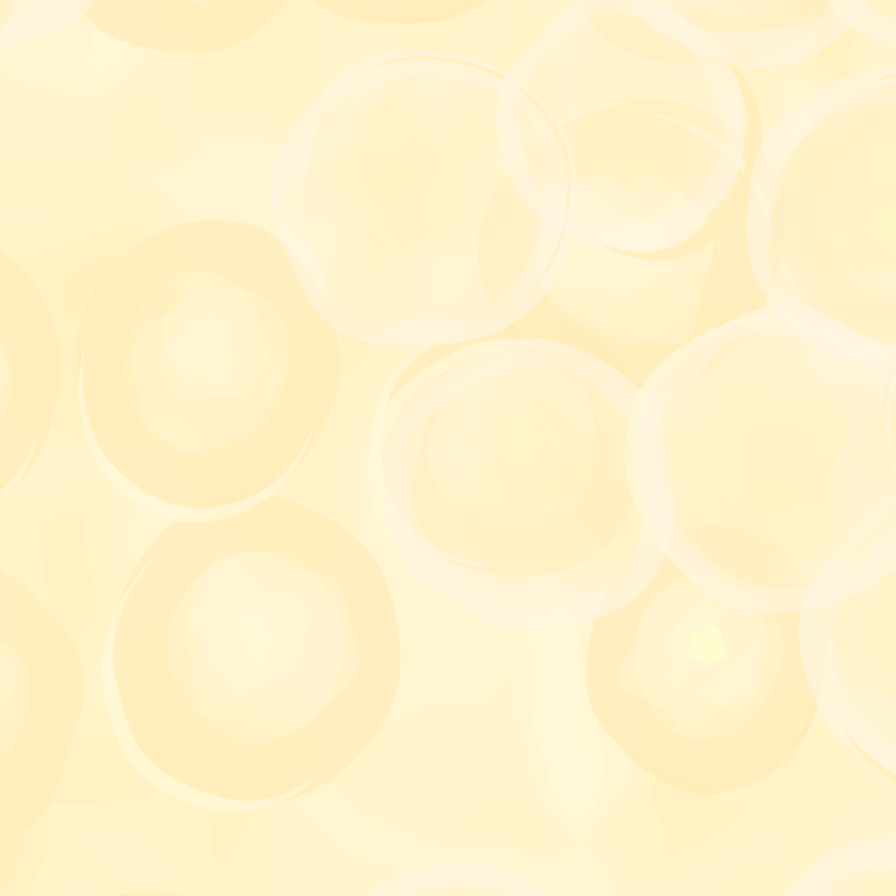
Give the GLSL for this background, as a WebGL 2 fragment shader.

```glsl
#version 300 es
precision highp float;

uniform vec2 u_resolution;
out vec4 fragColor;

const vec3 DEEP_CREAM = vec3(1.0, 0.943, 0.74);
const vec3 MID_CREAM = vec3(1.0, 0.957, 0.80);
const vec3 PALE_CREAM = vec3(1.0, 0.973, 0.86);
const vec3 AMBER = vec3(1.0, 0.925, 0.715);
const vec3 BLUSH = vec3(1.0, 0.962, 0.89);
const vec3 LEMON = vec3(0.99, 1.0, 0.81);

const float CELL = 0.3;
const int CELLS = 5;

vec2 hash2(vec2 p) {
    vec2 q = vec2(dot(p, vec2(127.1, 311.7)), dot(p, vec2(269.5, 183.3)));
    return fract(sin(q) * 43758.5453);
}

float cornerSlope(vec2 corner, vec2 offset) {
    return dot(hash2(corner) * 2.0 - 1.0, offset);
}

float gradientNoise(vec2 p) {
    vec2 i = floor(p);
    vec2 f = p - i;
    vec2 u = f * f * f * (f * (f * 6.0 - 15.0) + 10.0);
    vec2 e = vec2(0.0, 1.0);
    float low = mix(cornerSlope(i, f), cornerSlope(i + e.yx, f - e.yx), u.x);
    float high = mix(cornerSlope(i + e.xy, f - e.xy), cornerSlope(i + e.yy, f - e.yy), u.x);
    return mix(low, high, u.y);
}

// Flat tone steps with smoothed borders
float posterize(float value, float steps) {
    float s = value * steps;
    float edge = clamp(fwidth(s) * 1.5, 0.001, 0.5);
    return (floor(s) + smoothstep(1.0 - edge, 1.0, fract(s))) / steps;
}

vec3 creamTone(float t) {
    vec3 lower = mix(DEEP_CREAM, MID_CREAM, clamp(t * 2.0, 0.0, 1.0));
    return mix(lower, PALE_CREAM, clamp(t * 2.0 - 1.0, 0.0, 1.0));
}

// Coverage of a disc with an uneven outline
float disc(vec2 d, float radius, float wobble, float seed, float px) {
    vec2 dir = d / max(length(d), 0.0001);
    float r = radius * (1.0 + wobble * gradientNoise(dir * 1.3 + seed));
    return 1.0 - smoothstep(-px, px, length(d) - r);
}

// Sliver left between two shifted discs
float crescent(vec2 d, float radius, vec2 shift, float seed, float px) {
    return disc(d, radius, 0.08, seed, px) * (1.0 - disc(d - shift, radius, 0.08, seed, px));
}

// Band around a stack of smaller, drifting discs
vec3 paintRing(vec3 color, vec2 d, float radius, float hole, vec3 rim, vec3 core, float seed, float px) {
    float outer = disc(d, radius, 0.12, seed, px);
    float inner = disc(d, radius * hole, 0.2, seed + 3.1, px);
    color = mix(color, rim, outer * mix(0.62, 0.25, inner));
    for (int k = 0; k < 3; k++) {
        float depth = float(k);
        vec2 drift = (hash2(vec2(seed, depth)) - 0.5) * radius * 0.25;
        float size = radius * hole * (0.92 - 0.27 * depth);
        color = mix(color, core, 0.27 * disc(d - drift, size, 0.65, seed + depth * 5.7, px));
    }
    return color;
}

vec3 ringLayer(vec3 color, vec2 p, float seed, float density, float hole, vec3 rim, vec3 core, float fleck, float px) {
    for (int n = 0; n < CELLS * CELLS; n++) {
        vec2 cell = vec2(n % CELLS, n / CELLS);
        vec2 place = hash2(cell + seed);
        vec2 traits = hash2(cell + seed + 41.3);
        if (traits.x > density) continue;
        vec2 d = p - (cell + (place - 0.5) * 0.7) * CELL + 0.1;
        d.x *= mix(0.94, 1.1, place.y);
        float radius = mix(0.145, 0.178, traits.y);
        float id = seed + float(n) * 2.37;
        color = paintRing(color, d, radius, hole, rim, core, id, px);

        // Slender arcs beside the rim
        vec2 shift = (place - 0.5) * 0.035;
        color = mix(color, mix(AMBER, PALE_CREAM, step(0.5, place.x)),
                    0.65 * crescent(d + shift * 2.0, radius * 0.91, shift, id, px));

        // Occasional lemon centre
        float lit = step(traits.y, fleck);
        color = mix(color, LEMON, 0.75 * lit * disc(d - shift, radius * 0.16, 0.9, id + 8.0, px));
    }
    return color;
}

void main() {
    vec2 p = gl_FragCoord.xy / u_resolution.y;
    float px = 0.8 / u_resolution.y;

    // Warped wash in flat tones
    vec2 warp = vec2(gradientNoise(p * 4.0 + 7.3), gradientNoise(p * 4.0 + 31.9));
    float wash = gradientNoise(p * 4.5 + warp * 1.6) + 0.35 * gradientNoise(p * 11.0 + warp * 2.0);
    vec3 color = creamTone(posterize(0.58 + 0.95 * wash, 6.0));

    // Amber bands under blush bands
    color = ringLayer(color, p, 5.0, 0.62, 0.62, AMBER, PALE_CREAM, 0.3, px);
    color = ringLayer(color, p, 19.0, 0.62, 0.82, BLUSH, DEEP_CREAM, 0.0, px);

    fragColor = vec4(color, 1.0);
}
```
